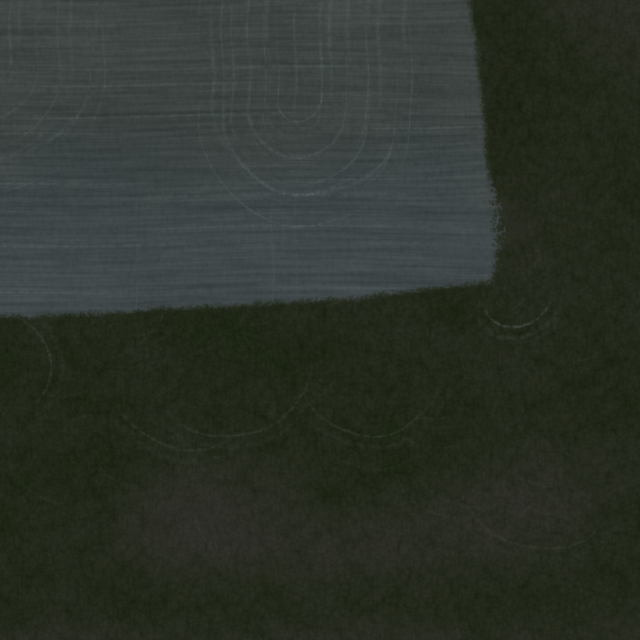
Give the GLSL for this texture, as a three.js fragment shader.

```glsl
#define GROUND vec3(0.112, 0.142, 0.078)
#define HAZE vec3(0.168, 0.174, 0.146)
#define PAINT_TOP vec3(0.234, 0.260, 0.249)
#define PAINT_LOW vec3(0.243, 0.272, 0.281)
#define CHALK vec3(0.36, 0.41, 0.41)
#define GRAIN 0.054
#define STREAK 0.036
#define EDGE_ROUGHNESS 0.012
#define LINE_WIDTH 0.0021
varying vec2 vUv;

vec2 hash2(vec2 p) {
  return fract(sin(vec2(dot(p, vec2(127.1, 311.7)), dot(p, vec2(269.5, 183.3)))) * 43758.5);
}

// Distance to the nearest scattered point, centred near zero
float cellular(vec2 p) {
  vec2 cell = floor(p), f = fract(p);
  float nearest = 2.0;
  for (int k = 0; k < 9; k++) {
    vec2 o = vec2(mod(float(k), 3.0), floor(float(k) / 3.0)) - 1.0;
    vec2 d = o + hash2(cell + o) - f;
    nearest = min(nearest, dot(d, d));
  }
  return sqrt(nearest) - 0.48;
}

// Slow cloud of layered, turning sines, about -1 to 1
float clouds(vec2 p) {
  float sum = 0.0, amp = 0.5;
  for (int i = 0; i < 6; i++) {
    sum += amp * sin(p.x + 1.3 * sin(p.y)) * cos(p.y - 0.7 * sin(p.x));
    p = mat2(1.4, 1.1, -1.1, 1.4) * p + 2.3;
    amp *= 0.68;
  }
  return sum;
}

float line(float d, float width) { return exp(-d * d / (width * width)); }

float blob(vec2 p, vec2 center, vec2 size) {
  vec2 d = (p - center) / size;
  return exp(-dot(d, d));
}

// Circular scratch with a faint echo, fading away from the angle it faces
float arc(vec2 p, vec2 center, float radius, float facing, float spread) {
  vec2 d = p - center;
  float along = dot(normalize(d + 1e-5), vec2(cos(facing), sin(facing)));
  float r = length(d) - radius;
  return (line(r, LINE_WIDTH) + 0.35 * line(r - 0.017, 0.004)) * smoothstep(cos(spread), 1.0, along);
}

// Nested U-shaped scratches: round below the center, straight above
float nestedU(vec2 p, vec2 center, float radius, float gap) {
  float sum = 0.0;
  for (int i = 0; i < 11; i++) {
    float k = float(i);
    vec2 d = p - center - (hash2(vec2(k, 5.0)) - 0.5) * gap * vec2(1.2, 2.5);
    float r = length(vec2(d.x, min(d.y, 0.0))) - radius - gap * k;
    float patchy = 0.55 + 0.45 * sin(d.y * 19.0 + d.x * 13.0 + k * 2.4);
    sum += line(r, LINE_WIDTH * (1.0 + 0.5 * sin(k * 3.7))) * patchy;
  }
  return sum;
}

// Coverage of the painted block
float paintMask(vec2 p, float fray) {
  float bottom = 0.506 + 0.02 * p.x + 0.06 * p.x * p.x;
  float right = 0.837 - 0.1 * p.y - 0.014 * smoothstep(0.6, 0.55, p.y);
  float brush = blob(p, vec2(0.78, 0.66), vec2(0.1, 0.06));
  float side = right - p.x + fray * (1.0 + 1.8 * brush) + 0.006 * brush;
  return smoothstep(-0.006, 0.008, p.y - bottom + fray) * smoothstep(-0.006, 0.007 + 0.014 * brush, side);
}

void main() {
  vec2 p = vUv, q = p + 0.0022 * sin(p.yx * 41.0 + vec2(0.0, 2.0));
  float fine = cellular(p * 180.0), medium = cellular(p * 85.0 + 17.0);
  float coarse = cellular(p * 31.0 + 0.4 * sin(p.yx * 57.0));
  float fibre = cellular(mat2(90.0, 130.0, -35.0, 28.0) * q);
  float cloud = clouds(p * 13.0);
  float grain = 0.55 * fine + 0.5 * medium + 0.2 * coarse + 0.35 * fibre;
  float worn = clamp(0.8 - 0.9 * medium - 0.7 * fine, 0.0, 1.5);

  // Dark ground with mottled grey haze
  float haze = 0.62 * blob(p, vec2(0.31, 0.21), vec2(0.12, 0.09)) + 0.62 * blob(p, vec2(0.52, 0.145), vec2(0.3, 0.06));
  haze += 0.5 * blob(p, vec2(0.82, 0.22), vec2(0.16, 0.08)) + 0.55 * blob(p, vec2(0.97), vec2(0.15, 0.09));
  haze += 0.4 * line(p.y, 0.03) + 0.25 * blob(p, vec2(0.85, 0.55), vec2(0.12, 0.2));
  haze += 0.2 + 0.27 * cloud - 0.3 * coarse;
  vec3 ground = mix(GROUND, HAZE, clamp(haze, 0.0, 1.0)) - GRAIN * grain * vec3(0.85, 0.9, 0.8);
  ground -= 0.012 * blob(p, vec2(0.79, 0.87), vec2(0.04, 0.15));

  // Scratches curling over the ground
  float scratch = 0.9 * arc(q, vec2(0.808, 0.542), 0.054, -1.5, 1.6) + 0.45 * arc(q, vec2(-0.01, 0.425), 0.088, 0.2, 1.2);
  scratch += 0.4 * (arc(q, vec2(0.358, 0.447), 0.13, -1.3, 1.4) + arc(q, vec2(0.3, 0.43), 0.132, -1.9, 0.9));
  scratch += 0.42 * arc(q, vec2(0.58, 0.434), 0.115, -1.6, 1.4) + 0.3 * arc(q, vec2(0.85, 0.275), 0.133, -1.6, 1.2);
  for (int i = 0; i < 30; i++) {
    vec2 seed = hash2(vec2(float(i), 3.0));
    float radius = 0.03 + 0.1 * fract(seed.x * 7.0);
    scratch += 0.15 * arc(q, seed * vec2(1.05, 0.42) + vec2(0.0, 0.2), radius, 2.0 * seed.y - 2.6, 0.8);
  }
  ground = mix(ground, CHALK, 0.42 * scratch * worn);

  // Brushed paint with long horizontal streaks
  float lean = p.y - 0.012 * p.x + 0.002 * sin(p.x * 11.0);
  lean += 0.03 * smoothstep(0.5, 0.8, p.x) * (p.x - 0.5) * sin(p.y * 23.0);
  float streak = cellular(vec2(p.x * 3.0, lean * 105.0)) + 0.9 * cellular(vec2(p.x * 9.0, lean * 190.0));
  vec3 paint = mix(PAINT_LOW, PAINT_TOP, smoothstep(0.6, 0.88, p.y + 0.06 * cloud));
  paint += 0.014 * cloud - STREAK * streak - GRAIN * 0.55 * grain;
  paint -= 0.014 * blob(p, vec2(0.25, 0.78), vec2(0.35, 0.09));

  // Raked lines: loops, uprights and level strokes
  float rake = nestedU(q, vec2(0.475, 0.83), 0.02, 0.0145) + 0.7 * nestedU(q, vec2(-0.02, 0.9), 0.03, 0.015);
  for (int i = 0; i < 9; i++) {
    float k = float(i), row = mod(k, 5.0);
    float x = 0.196 + 0.018 * mod(k, 4.0) + 0.23 * step(3.5, k);
    rake += 0.7 * line(q.x - x, LINE_WIDTH) * smoothstep(0.74, 0.62, p.y) * hash2(vec2(k, 9.0)).x;
    float y = 0.865 - 0.073 * row - 0.03 * step(1.5, row) + 0.024 * step(4.5, k);
    rake += line(lean - y, LINE_WIDTH) * (0.55 + 0.45 * sin(p.x * 9.0 + k * 2.0));
  }
  paint = mix(paint, CHALK, 0.26 * rake * worn);
  float fray = EDGE_ROUGHNESS * (0.5 * medium + 0.6 * fine + 0.4 * cloud);
  gl_FragColor = vec4(mix(ground, paint, paintMask(p, fray)), 1.0);
}
```
